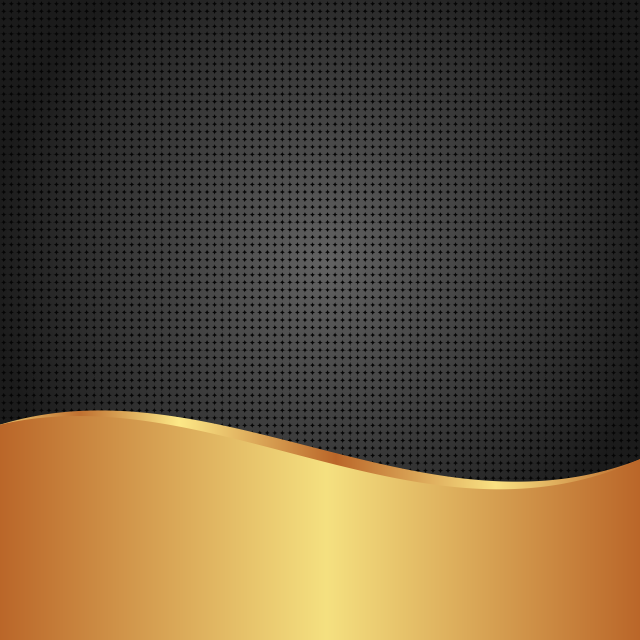
A Shadertoy shader for this background:

```glsl
// A dark panel of tiny four-pointed stars, lit from its middle, above a golden wave.
// The wave is a cubic curve with a metallic ribbon along its crest; the stars are
// one astroid repeated on a grid and smoothed by sampling several points per pixel.

// Panel
const vec2  GLOW_CENTER = vec2(0.51, 0.59);
const float GLOW_LEVEL  = 0.385;
const float GLOW_FALL   = 0.53;   // brightness lost per canvas unit
const float PANEL_FLOOR = 0.105;
const float STAR_COUNT  = 85.0;   // stars per canvas width
const float STAR_REACH  = 0.46;   // arm length in cells
const float STAR_LEVEL  = 0.02;
const int   SAMPLES     = 4;      // samples per pixel side

// Wave
const vec2  CREST  = vec2(0.156, 0.3587);
const vec2  TROUGH = vec2(0.807, 0.2474);
const float RIBBON_WIDTH = 0.0182;
const float BODY_SHINE_X = 0.51;

// Metal
const vec3 COPPER    = vec3(0.73, 0.40, 0.16);
const vec3 BODY_GOLD = vec3(0.96, 0.88, 0.50);
const vec3 PALE_GOLD = vec3(0.99, 0.91, 0.53);

// Height of the upper wave edge: a cubic with its extremes at CREST and TROUGH.
float waveHeight(float x) {
    float t = (x - CREST.x) / (TROUGH.x - CREST.x);
    return mix(CREST.y, TROUGH.y, t * t * (3.0 - 2.0 * t));
}

// Ribbon thickness, tapering to nothing at both sides.
float ribbonThickness(float x) {
    return RIBBON_WIDTH * 4.0 * x * (1.0 - x);
}

// 1 inside the star of the cell that holds p.
float starInside(vec2 p) {
    vec2 arm = sqrt(abs(fract(p * STAR_COUNT) - 0.5));
    return step(arm.x + arm.y, sqrt(STAR_REACH));
}

float starCoverage(vec2 p, float pixel) {
    float sum = 0.0;
    for (int j = 0; j < SAMPLES; j++) {
        for (int i = 0; i < SAMPLES; i++) {
            vec2 offset = (vec2(i, j) + 0.5) / float(SAMPLES) - 0.5;
            sum += starInside(p + offset * pixel);
        }
    }
    return sum / float(SAMPLES * SAMPLES);
}

vec3 panelColor(vec2 p, float pixel) {
    float glow = GLOW_LEVEL - GLOW_FALL * distance(p, GLOW_CENTER);
    float level = max(glow, PANEL_FLOOR);
    return vec3(mix(level, STAR_LEVEL, starCoverage(p, pixel)));
}

vec3 bodyColor(float x) {
    float side = x < BODY_SHINE_X ? BODY_SHINE_X : 1.0 - BODY_SHINE_X;
    return mix(BODY_GOLD, COPPER, abs(x - BODY_SHINE_X) / side);
}

// Linear position of x between a and b, clamped.
float ramp(float a, float b, float x) {
    return clamp((x - a) / (b - a), 0.0, 1.0);
}

// Ribbon shine alternates between copper and pale gold along x.
vec3 ribbonColor(float x) {
    float shine = 0.75 - 0.67 * ramp(0.0, 0.125, x);
    shine += 0.92 * ramp(0.125, 0.28, x);
    shine -= ramp(0.28, 0.525, x);
    shine += 0.95 * ramp(0.525, 0.775, x);
    shine -= 0.95 * ramp(0.775, 1.0, x);
    return mix(COPPER, PALE_GOLD, shine);
}

// Coverage of the region below a given height.
float below(float height, float y, float pixel) {
    return clamp((height - y) / pixel + 0.5, 0.0, 1.0);
}

void mainImage(out vec4 fragColor, in vec2 fragCoord) {
    vec2 p = fragCoord / iResolution.xy;
    float pixel = 1.0 / iResolution.y;
    float top = waveHeight(p.x);

    vec3 color = panelColor(p, pixel);
    color = mix(color, ribbonColor(p.x), below(top, p.y, pixel));
    color = mix(color, bodyColor(p.x), below(top - ribbonThickness(p.x), p.y, pixel));
    fragColor = vec4(color, 1.0);
}
```
